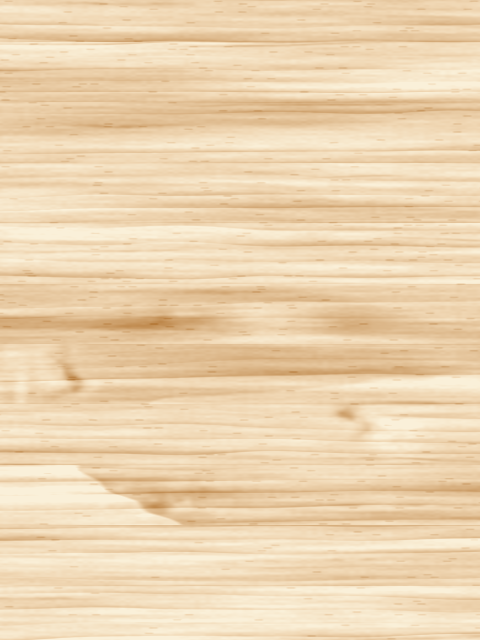
Reproduce this texture procedurally as a Shadertoy shader.

```glsl
// Pale laminated wood: long horizontal grain, glued strips, flame figure and small knots.

float hash(vec2 p) {
    return fract(sin(dot(p, vec2(127.1, 311.7))) * 43758.5453);
}

// Smooth value noise, centred on zero
float noise(vec2 p) {
    vec2 i = floor(p), f = fract(p);
    f = f * f * (3.0 - 2.0 * f);
    float a = mix(hash(i), hash(i + vec2(1, 0)), f.x);
    float b = mix(hash(i + vec2(0, 1)), hash(i + vec2(1, 1)), f.x);
    return mix(a, b, f.y) - 0.5;
}

// Soft elliptical spot
float spot(vec2 p, vec2 centre, vec2 size) {
    vec2 q = (p - centre) / size;
    return exp(-dot(q, q));
}

// Growth rings seen edge-on: each darkens slowly, then ends sharply
float rings(vec2 p, float seed) {
    float g = p.y * 50.0 + 1.8 * noise(vec2(p.x * 1.6 + seed, p.y * 9.0))
            + 0.35 * noise(vec2(p.x * 7.0, p.y * 30.0));
    float id = floor(g), f = fract(g);
    float strength = hash(vec2(id, 3.0)) * (1.0 + 1.2 * noise(vec2(p.x * 4.0, id * 5.0)));
    return strength * f * f * f * (1.0 - smoothstep(0.88, 1.0, f));
}

// Long tapering brown streaks
float streaks(vec2 p) {
    float sum = 0.0;
    for (float i = 0.0; i < 18.0; i++) {
        vec2 c = vec2(hash(vec2(i, 1.0)) * 0.75, (i + hash(vec2(i, 2.0))) / 18.0);
        vec2 size = vec2(0.06 + 0.14 * hash(vec2(i, 4.0)), 0.0016 + 0.0025 * hash(vec2(i, 5.0)));
        c.y += 0.012 * noise(vec2(p.x * 5.0, i * 3.0));
        sum += spot(p, c, size) * (0.8 + noise(vec2(p.x * 40.0, p.y * 200.0)));
    }
    return sum;
}

// Short dark pores scattered along the grain
float pores(vec2 p) {
    vec2 g = p * vec2(55.0, 240.0);
    g.x += 9.0 * hash(vec2(floor(g.y), 8.0));
    vec2 f = fract(g) - 0.5;
    float present = step(0.94, hash(floor(g) + 20.0));
    return present * smoothstep(0.5, 0.2, abs(f.x)) * smoothstep(0.5, 0.1, abs(f.y));
}

// Flame figure, knots and pale sapwood, as lightness offsets
float figure(vec2 p, float strip) {
    float mottle = noise(p * vec2(32.0, 48.0)) + 0.6 * noise(p * vec2(75.0, 110.0));
    vec2 q = p + vec2(0.05, 0.012) * vec2(noise(p * vec2(12.0, 45.0)), noise(p * vec2(15.0, 30.0)));
    float t = 0.0;
    if (strip == 0.0) {
        t += 0.14 * spot(q, vec2(0.43, 0.508), vec2(0.09, 0.022));
        t -= 0.16 * spot(q, vec2(0.26, 0.505), vec2(0.09, 0.015));
        t -= 0.10 * spot(q, vec2(0.41, 0.465), vec2(0.13, 0.013));
        t -= 0.13 * spot(q, vec2(0.54, 0.497), vec2(0.06, 0.025));
        t += 0.10 * mottle * spot(p, vec2(0.30, 0.50), vec2(0.14, 0.03));
    } else if (strip == 1.0) {
        float wedge = q.y - 0.634 + 0.10 * (q.x - 0.17);
        t += 0.11 * smoothstep(-0.003, 0.004, wedge);
        float sapwood = 1.0 - smoothstep(0.11, 0.15, q.x);
        t += sapwood * (0.07 + 0.14 * noise(p * vec2(60.0, 18.0)));
        t -= (0.30 + 0.45 * mottle) * spot(q, vec2(0.103, 0.588), vec2(0.019, 0.035));
    } else if (strip == 2.0) {
        t -= (0.16 + 0.3 * mottle) * spot(q, vec2(0.565, 0.66), vec2(0.018, 0.032));
        t += (0.09 + 0.15 * mottle) * spot(q, vec2(0.61, 0.68), vec2(0.035, 0.035));
    } else if (strip == 3.0) {
        float edge = 0.115 + 1.9 * max(p.y - 0.735, 0.0) + 0.03 * noise(p * vec2(5.0, 60.0));
        t += 0.17 * (1.0 - smoothstep(-0.006, 0.006, p.x - edge));
        t -= 0.07 * smoothstep(0.0, 0.01, p.x - edge) * exp(-12.0 * abs(p.x - edge));
        t -= (0.07 + 0.28 * mottle) * spot(q, vec2(0.27, 0.782), vec2(0.11, 0.027));
        t -= 0.13 * spot(q, vec2(0.75, 0.768), vec2(0.09, 0.012));
    }
    return t;
}

// Lightness to wood colour: tan, honey, cream
vec3 woodColour(float t) {
    vec3 c = mix(vec3(0.82, 0.65, 0.45), vec3(0.94, 0.84, 0.70), clamp((t - 0.45) / 0.25, -1.3, 1.0));
    return mix(c, vec3(0.975, 0.925, 0.825), clamp((t - 0.70) / 0.125, 0.0, 1.2));
}

void mainImage(out vec4 fragColor, in vec2 fragCoord) {
    vec2 p = fragCoord / iResolution.y;
    p.y = 1.0 - p.y;

    // Glued strips, each with its own tone
    float row = (p.y - 0.443) / 0.0945;
    float strip = floor(row);
    float tones[12] = float[](0.035, 0.0, -0.03, -0.005, 0.06, -0.07,
                              -0.035, -0.03, -0.065, 0.025, 0.045, -0.08);
    float t = 0.728 + tones[int(clamp(strip + 5.0, 0.0, 11.0))];

    // Grain from broad bands down to single fibres
    float seed = strip * 7.3;
    vec2 w = p + vec2(seed, 0.012 * noise(vec2(p.x * 2.5 + seed, p.y * 6.0)));
    t += 0.13 * noise(w * vec2(1.3, 18.0));
    t += 0.18 * noise(w * vec2(2.2, 52.0));
    t += 0.14 * noise(w * vec2(4.0, 130.0));
    t += 0.08 * noise(w * vec2(16.0, 260.0));
    t += 0.04 * noise(p * vec2(120.0, 330.0));
    t -= 0.24 * rings(p, seed);

    // Seams, figure and dark marks
    float seam = abs(fract(row + 0.5) - 0.5) * 0.0945;
    t -= 0.07 * exp(-pow(seam / 0.0018, 2.0)) * (0.6 + noise(vec2(p.x * 6.0, strip)));
    t += figure(p, strip);
    t -= 0.15 * streaks(p) + 0.10 * pores(p);

    fragColor = vec4(woodColour(t), 1.0);
}
```
